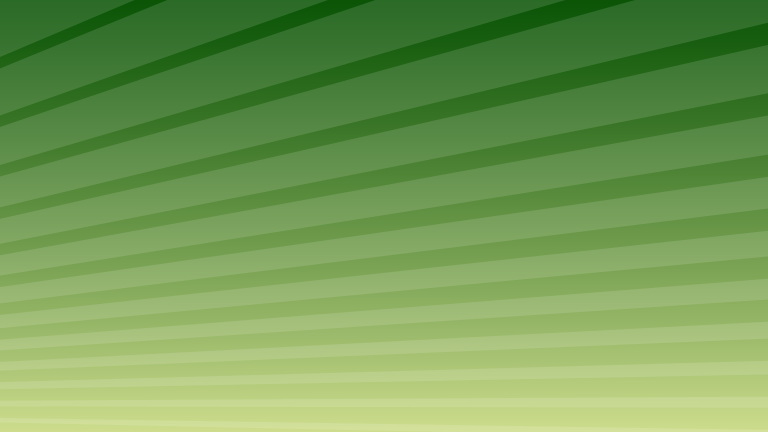
This background is drawn by a WebGL 2 fragment shader. Its source:

```glsl
#version 300 es
precision highp float;
// Green-to-lime vertical gradient crossed by a fan of rays. The rays share a
// focus far left of the canvas: dark rays have one constant width, and the
// pale gaps between them shrink geometrically from top to bottom.

uniform vec2 u_resolution;
out vec4 fragColor;

// Lengths are in canvas heights, with the origin at the lower left.
const vec2  FOCUS       = vec2(-1.903, 0.0625);
const float FIRST_EDGE  = 0.8056;  // height of the top ray above the focus, at x = 0
const float RAY_WIDTH   = 0.0266;  // width of a dark ray at x = 0
const float FIRST_GAP   = 0.1088;  // pale gap below the top ray
const float GAP_RATIO   = 0.81;    // each gap relative to the one above
const int   RAY_COUNT   = 14;

const vec3  TOP_GREEN   = vec3(0.045, 0.333, 0.028);
const vec3  BOTTOM_LIME = vec3(0.805, 0.865, 0.553);
const float RAMP_POWER  = 1.15;
const float VEIL_ALPHA  = 0.13;    // white veil over the pale gaps

// Smooth coverage of the span [low, high] by a pixel of size px.
float span(float v, float low, float high, float px) {
    return clamp((v - low) / px + 0.5, 0.0, 1.0)
         - clamp((v - high) / px + 0.5, 0.0, 1.0);
}

// Total coverage of the dark rays at a given fan height.
float darkRays(float height, float px) {
    float coverage = 0.0;
    float edge = FIRST_EDGE;
    float gap = FIRST_GAP;
    for (int i = 0; i < RAY_COUNT; i++) {
        coverage += span(height, edge - RAY_WIDTH, edge, px);
        edge -= RAY_WIDTH + gap;
        gap *= GAP_RATIO;
    }
    return min(coverage, 1.0);
}

void main() {
    vec2 p = gl_FragCoord.xy / u_resolution.y;

    // Project the point along its ray back to the left edge.
    float spread = 1.0 - p.x / FOCUS.x;
    float fanHeight = (p.y - FOCUS.y) / spread;
    float px = 1.0 / (u_resolution.y * spread);

    // Vertical gradient, with a white veil between the dark rays.
    float ramp = pow(clamp(1.0 - p.y, 0.0, 1.0), RAMP_POWER);
    vec3 color = mix(TOP_GREEN, BOTTOM_LIME, ramp);
    float veil = VEIL_ALPHA * (1.0 - darkRays(fanHeight, px));
    fragColor = vec4(mix(color, vec3(1.0), veil), 1.0);
}
```
